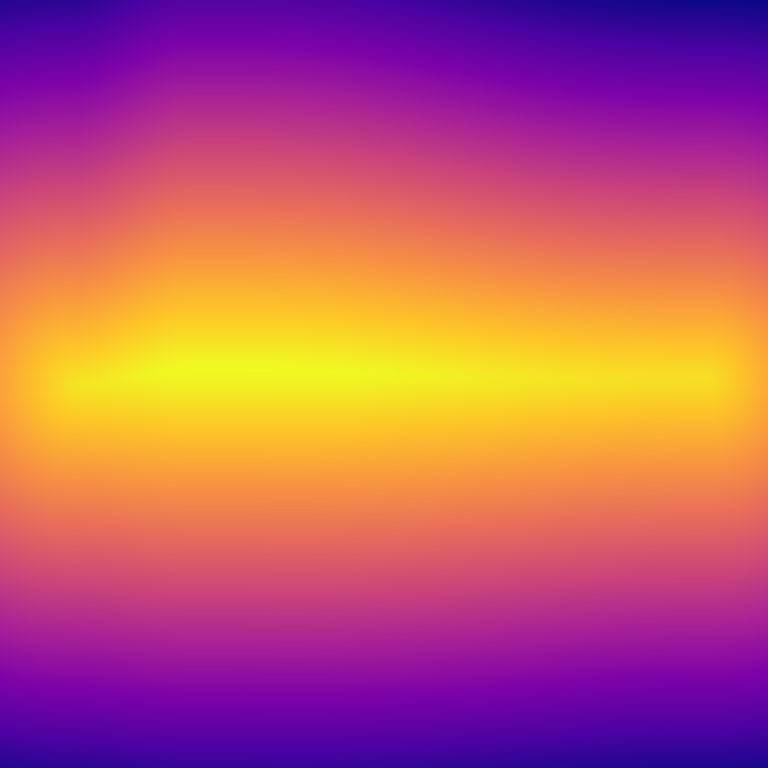
Reproduce this background procedurally as a Shadertoy shader.

```glsl
const float RIDGE_START = 0.10;    // left tip of the hot ridge
const float RIDGE_END = 0.92;      // right tip of the hot ridge
const float RIDGE_BASE = 0.499;    // height at the left tip
const float RIDGE_RISE = 0.019;    // climb toward the hottest part
const float RIDGE_FALL = 0.011;    // descent toward the right tip
const float TIP_HEAT = 0.945;
const float PEAK_GAIN = 0.055;
const float RIGHT_LOSS = 0.065;
const float FALLOFF = 1.80;        // heat lost per unit of distance
const float UPPER_RIGHT_FALLOFF = 0.12;
const float RIDGE_SOFTNESS = 0.008;

const int LAST_STOP = 8;
const vec3 HEAT_STOPS[9] = vec3[9](
    vec3(0.050, 0.030, 0.528),
    vec3(0.294, 0.012, 0.631),
    vec3(0.492, 0.012, 0.658),
    vec3(0.660, 0.134, 0.588),
    vec3(0.798, 0.280, 0.470),
    vec3(0.902, 0.425, 0.360),
    vec3(0.973, 0.585, 0.252),
    vec3(0.993, 0.771, 0.155),
    vec3(0.940, 0.975, 0.131)
);

// Evenly spaced colour ramp from cold indigo to hot yellow
vec3 heatColor(float heat) {
    float position = clamp(heat, 0.0, 1.0) * float(LAST_STOP);
    int stop = min(int(position), LAST_STOP - 1);
    return mix(HEAT_STOPS[stop], HEAT_STOPS[stop + 1], position - float(stop));
}

float ridgeHeight(float x) {
    return RIDGE_BASE + RIDGE_RISE * smoothstep(0.08, 0.25, x)
                      - RIDGE_FALL * smoothstep(0.30, 0.75, x);
}

float ridgeHeat(float x) {
    return TIP_HEAT + PEAK_GAIN * smoothstep(0.08, 0.25, x)
                    - RIGHT_LOSS * smoothstep(0.35, 0.90, x);
}

// Heat drops almost linearly with distance from the curved ridge
float heatField(vec2 uv) {
    float nearestX = clamp(uv.x, RIDGE_START, RIDGE_END);
    vec2 offset = uv - vec2(nearestX, ridgeHeight(nearestX));
    float softDistance = length(vec3(offset, RIDGE_SOFTNESS)) - RIDGE_SOFTNESS;

    // Cool the upper right a little faster
    float upper = smoothstep(0.0, 0.15, offset.y);
    float right = smoothstep(0.30, 0.95, uv.x);
    float falloff = FALLOFF + UPPER_RIGHT_FALLOFF * upper * right;
    return ridgeHeat(nearestX) - falloff * softDistance;
}

void mainImage(out vec4 fragColor, in vec2 fragCoord) {
    vec2 uv = fragCoord / iResolution.xy;
    fragColor = vec4(heatColor(heatField(uv)), 1.0);
}
```
